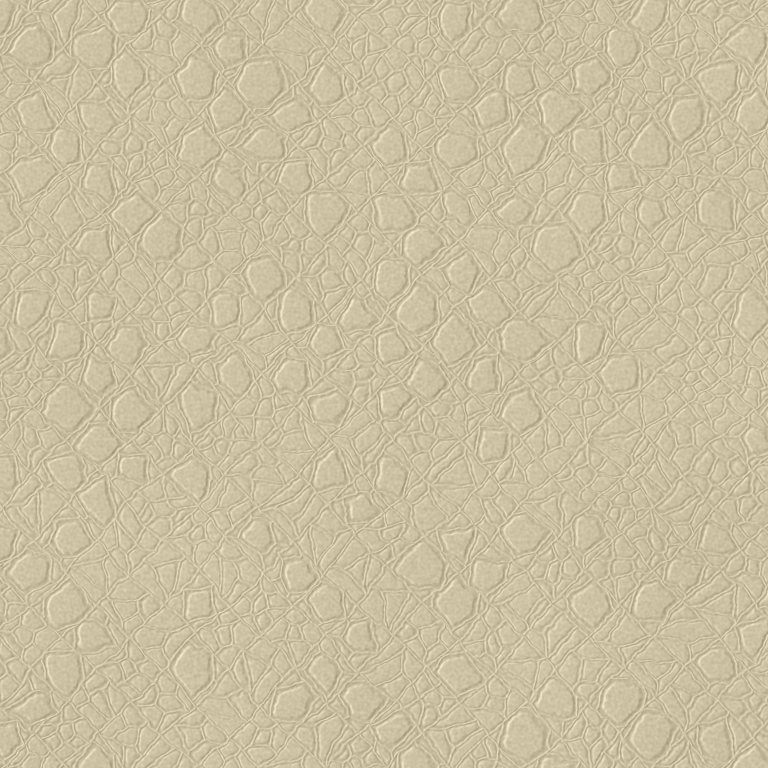
Write a WebGL 2 fragment shader that draws this texture.

```glsl
#version 300 es
precision highp float;
// Pale embossed leather: a diagonal crease lattice filled with pebbles and splinters.
uniform vec2 u_resolution;
out vec4 fragColor;

const float TAU = 6.2831853;
const float LATTICE = 16.6;      // diamonds per canvas width, along a diagonal
const int MAX_RING = 7;

vec2 hash2(vec2 p) {
  vec3 q = fract(vec3(p.xyx) * vec3(0.1031, 0.1030, 0.0973));
  q += dot(q, q.yzx + 33.33);
  return fract((q.xx + q.yz) * q.zy);
}

float gradientNoise(vec2 p) {
  vec2 i = floor(p), f = fract(p);
  vec2 u = f * f * f * (f * (f * 6.0 - 15.0) + 10.0);
  vec2 o = vec2(0.0, 1.0);
  float a = dot(hash2(i) * 2.0 - 1.0, f);
  float b = dot(hash2(i + o.yx) * 2.0 - 1.0, f - o.yx);
  float c = dot(hash2(i + o.xy) * 2.0 - 1.0, f - o.xy);
  float d = dot(hash2(i + o.yy) * 2.0 - 1.0, f - o.yy);
  return mix(mix(a, b, u.x), mix(c, d, u.x), u.y);
}

vec2 warp(vec2 p, float frequency, float amount) {
  vec2 q = p * frequency;
  return p + amount * vec2(gradientNoise(q + 41.7), gradientNoise(q + 93.1));
}

// Seed of one pebble inside a diamond: position and power weight.
vec3 pebbleSeed(vec2 cell, int k, int ring, float swell) {
  vec2 r = hash2(cell + 17.3 * float(k) + 5.0);
  if (k == 0) return vec3((r - 0.5) * 0.2, swell * 0.2);
  float angle = (float(k) + 0.5 + (r.x - 0.5) * 0.8) * TAU / float(ring);
  float radius = mix(0.3, 0.55, r.y) + swell * 0.2;
  return vec3(radius * vec2(cos(angle), sin(angle)), 0.0);
}

float powerDistance(vec2 p, vec3 seed) {
  vec2 d = p - seed.xy;
  return dot(d, d) - seed.z;
}

// Soft falloff whose summed logarithm rounds the pebble corners.
float softEdge(float d, float sharpness) {
  return exp(-sharpness * d);
}

float leatherHeight(vec2 uv) {
  vec2 q = vec2(uv.x + uv.y, uv.y - uv.x) * 0.70711 * LATTICE;
  q = warp(warp(warp(q, 0.6, 0.27), 3.2, 0.09), 9.0, 0.03);
  vec2 cell = floor(q), f = fract(q) - 0.5;

  // Each diamond holds one swollen pebble or a handful of splinters.
  vec2 kind = hash2(cell + 211.0);
  bool isBig = kind.x < 0.45;
  float swell = isBig ? mix(0.35, 1.0, kind.y) : 0.0;
  int ring = isBig ? 4 + int(kind.x * 4.4) : 3 + int(kind.y * 4.99);

  int nearest = 0;
  float best = 1e3;
  for (int k = 0; k <= MAX_RING; k++) {
    if (k > ring) break;
    float d = powerDistance(f, pebbleSeed(cell, k, ring, swell));
    if (d < best) { best = d; nearest = k; }
  }

  // Distance to the diamond border and to every neighbouring pebble.
  const float SHARPNESS = 32.0;
  vec2 border = 0.5 - abs(f);
  float edge = min(border.x, border.y);
  float sum = softEdge(border.x, SHARPNESS) + softEdge(border.y, SHARPNESS);
  vec3 own = pebbleSeed(cell, nearest, ring, swell);
  for (int k = 0; k <= MAX_RING; k++) {
    if (k > ring) break;
    if (k == nearest) continue;
    vec3 other = pebbleSeed(cell, k, ring, swell);
    float gap = max(length(other.xy - own.xy), 0.02);
    float d = 0.5 * (powerDistance(f, other) - best) / gap;
    edge = min(edge, d);
    sum += softEdge(d, SHARPNESS);
  }
  float rounded = -log(sum) / SHARPNESS;

  // Raised pebble, gentle dome and a hairline ridge along the crease.
  float chance = hash2(cell + float(nearest) * 7.0).x;
  float size = (isBig && nearest == 0) ? mix(0.7, 1.0, chance) : 0.45 * chance;
  float inset = mix(0.018, 0.055, size);
  float slope = mix(0.05, 0.08, size);
  float pebble = mix(0.48, 0.95, size) * smoothstep(inset, inset + slope, rounded);
  float dome = 0.20 * smoothstep(0.0, 0.4, rounded);
  float ridge = 0.50 * exp(-pow(edge / 0.024, 2.0));
  return pebble + dome + ridge;
}

void main() {
  vec2 uv = gl_FragCoord.xy / min(u_resolution.x, u_resolution.y);

  // Side light: slope of the relief along the light direction.
  vec2 toLight = vec2(-0.94, 0.34) * 0.0010;
  float nearSide = leatherHeight(uv + toLight);
  float farSide = leatherHeight(uv - toLight);
  float relief = clamp((farSide - nearSide) * 0.21, -0.17, 0.14);
  float hollow = 0.035 * (1.0 - smoothstep(0.0, 0.45, 0.5 * (nearSide + farSide)));

  // Fine skin grain and a faint broad mottling.
  float grain = 0.075 * gradientNoise(uv * 230.0) + 0.035 * gradientNoise(uv * 120.0);
  float mottle = 0.016 * gradientNoise(uv * 5.0);

  vec3 hide = vec3(0.803, 0.763, 0.640);
  fragColor = vec4(hide + relief - hollow + grain + mottle, 1.0);
}
```
